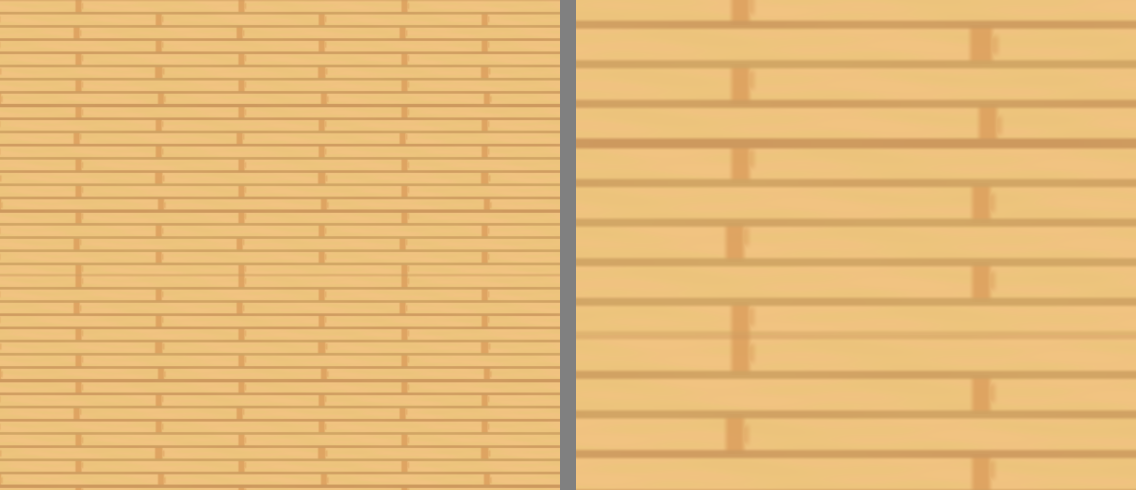
Left, the full canvas; right, a detail of the centre.
A WebGL 1 fragment shader for this texture:

```glsl
precision highp float;
uniform vec2 u_resolution;

// Lengths are in plank heights
const float PLANKS_HIGH = 37.13;
const float TILE_HEIGHT = 20.845;
const float JOINT_PITCH = 12.35;
const float EVEN_START = 5.97;
const float ODD_START = 12.05;

const vec3 STRAW = vec3(0.930, 0.770, 0.490);
const vec3 HONEY = vec3(0.940, 0.760, 0.500);
const vec3 OLIVE = vec3(0.815, 0.645, 0.390);
const vec3 BROWN = vec3(0.805, 0.600, 0.370);
const vec3 JOINT = vec3(0.865, 0.630, 0.370);

float hash(float n) {
  return fract(sin(n * 12.9898) * 43758.547);
}

float isNear(float a, float b) {
  return 1.0 - step(0.5, abs(a - b));
}

// Soft box coverage along one axis
float band(float x, float center, float halfWidth, float soft) {
  return 1.0 - smoothstep(halfWidth - soft, halfWidth + soft, abs(x - center));
}

// Layered sines stretched along the plank
float grain(vec2 p, float seed) {
  float g = sin(p.x * 0.7 + seed * 6.3 + sin(p.y * 5.0));
  g += 0.6 * sin(p.x * 1.9 - p.y * 6.0 + seed * 17.0);
  g += 0.8 * sin(p.y * 13.0 + sin(p.x * 0.9 + seed * 9.0));
  return 0.5 + g / 4.8;
}

vec3 plankColor(vec2 p, float seed) {
  float g = grain(p, seed);
  return mix(STRAW, HONEY, smoothstep(0.35, 0.7, g)) + 0.012 * (g - 0.5);
}

// Butt joint: a core with a paler notch at its upper right
float jointMask(vec2 p, float row, float pixel) {
  float odd = mod(row, 2.0);
  float cycle = mod(row, 8.0);
  float shift = 0.17 * isNear(cycle, 7.0) - 0.14 * isNear(cycle, 2.0);
  float wide = isNear(cycle, 5.0);
  float start = mix(EVEN_START, ODD_START, odd) + shift;
  float x = mod(p.x - start + 0.5 * JOINT_PITCH, JOINT_PITCH) - 0.5 * JOINT_PITCH;
  float soft = max(0.10, pixel);
  float core = band(x, -0.02, 0.23 + 0.05 * wide, soft);
  float notch = band(x, 0.21, 0.13 + 0.08 * wide, soft);
  notch *= band(p.y, mix(0.35, 0.55, hash(row + 3.0)), 0.24, 0.12);
  return max(0.9 * core, 0.55 * notch);
}

// Dark gap between planks, weaker at the tile seam
float gapMask(float dist, float line, float pixel) {
  float seam = max(isNear(line, 0.0), isNear(line, 21.0));
  float heavy = isNear(mod(line, 8.0), 0.0) * (1.0 - seam);
  float inner = 0.045 + 0.025 * heavy;
  float outer = inner + max(0.115, 1.5 * pixel);
  float strength = mix(0.92 + 0.08 * heavy, 0.45, seam);
  return strength * (1.0 - smoothstep(inner, outer, dist));
}

vec3 gapColor(float x, float line) {
  float heavy = isNear(mod(line, 8.0), 0.0);
  float tone = max(hash(line + 7.0), heavy) + 0.15 * sin(x * 0.8 + line * 2.4);
  return mix(OLIVE, BROWN, clamp(tone, 0.0, 1.0));
}

void main() {
  // Rows count downward from the top and restart with each tile
  float pixel = PLANKS_HIGH / u_resolution.y;
  vec2 p = vec2(gl_FragCoord.x, u_resolution.y - gl_FragCoord.y) * pixel;
  float y = mod(p.y, TILE_HEIGHT);
  float row = floor(y);
  float line = floor(y + 0.5);
  float across = fract(y);
  float dist = min(min(across, 1.0 - across), TILE_HEIGHT - y);

  // Planks, then joints, then the gaps over both
  vec3 color = plankColor(vec2(p.x, across), hash(row + 1.0));
  color = mix(color, JOINT, jointMask(vec2(p.x, across), row, pixel));
  color = mix(color, gapColor(p.x, line), gapMask(dist, line, pixel));
  gl_FragColor = vec4(color, 1.0);
}
```
